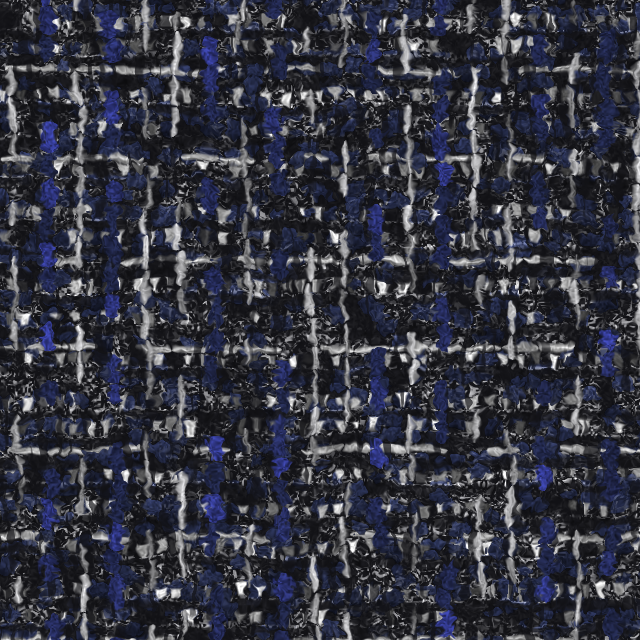
Give the GLSL for this texture, as a Shadertoy shader.

```glsl
// Boucle tweed: a dark ground with navy nubs and metallic glints, crossed by
// black wefts, rows of pale teeth, broken white yarns and blue warps.
// One unit is the spacing of warps; five warps and 5.76 units of weft repeat.

float hash(vec2 p) {
    vec3 q = fract(vec3(p.xyx) * 0.1031);
    q += dot(q, q.yzx + 33.33);
    return fract((q.x + q.y) * q.z);
}

float noise(vec2 p) {
    vec2 i = floor(p), f = fract(p);
    f = f * f * (3.0 - 2.0 * f);
    return mix(mix(hash(i), hash(i + vec2(1, 0)), f.x),
               mix(hash(i + vec2(0, 1)), hash(i + vec2(1, 1)), f.x), f.y);
}

float cover(float d) {
    float soft = max(0.05, 20.0 / iResolution.y);
    return smoothstep(soft, -soft, d);
}

// Visible float of a yarn: along runs from -0.5 to 0.5
float yarnFloat(float across, float along, float halfWidth) {
    float end = 4.0 * along * along;
    return abs(across) + 0.02 - halfWidth * sqrt(max(0.0, 1.0 - end * end));
}

// Fuzzy nubs scattered on a jittered grid: x = coverage, y = shade
vec2 nubs(vec2 p, float share) {
    vec2 cell = floor(p), result = vec2(0.0);
    for (int y = -1; y <= 1; y++)
    for (int x = -1; x <= 1; x++) {
        vec2 c = cell + vec2(x, y);
        vec2 d = p - c - 0.2 - 0.6 * vec2(hash(c), hash(c + 51.0));
        float radius = 0.3 + 0.2 * hash(c + 17.0);
        float dist = length(d * vec2(0.85, 1.1)) - radius + 0.35 * (noise(p * 5.0) - 0.5);
        float a = cover(dist) * step(hash(c + 83.0), share);
        result = mix(result, vec2(1.0, 0.65 + 0.5 * hash(c + 29.0) - 0.5 * d.y), a);
    }
    return result;
}

void mainImage(out vec4 fragColor, in vec2 fragCoord) {
    vec2 uv = fragCoord / iResolution.xy;
    vec2 p = vec2(uv.x, 1.0 - uv.y) * 19.44;
    p.x -= 0.38 + 0.011 * p.y;

    // Uneven tension and hairy edges
    p += 0.2 * (vec2(noise(p * 0.9), noise(p * 0.9 + 40.0)) - 0.5);
    p += 0.14 * (vec2(noise(p * 5.0 + 9.0), noise(p * 5.0 + 70.0)) - 0.5);
    float grain = noise(p * 17.0);
    float fuzz = noise(p * 8.0 + 31.0);
    vec3 navyYarn = vec3(0.13, 0.155, 0.265) * (0.55 + 0.6 * grain + 0.3 * fuzz);

    // Ground weave and navy nubs
    vec3 col = vec3(0.06, 0.06, 0.075) + 0.1 * grain * fuzz;
    vec2 nub = nubs(p * 1.6, 0.62);
    col = mix(col, navyYarn * nub.y, nub.x);

    // Metallic glints and curled filaments in loose patches
    float patches = smoothstep(0.2, 0.65, noise(p * vec2(1.9, 1.5) + 7.0));
    float speck = smoothstep(0.45, 0.9, noise(p * vec2(14.0, 17.0) + 90.0));
    float curl = smoothstep(0.12, 0.0, abs(noise(p * 6.0 + 15.0) - 0.5));
    float glint = patches * (0.5 * speck + 0.3 * curl * grain);
    col += (1.0 - 0.7 * nub.x) * glint;

    // Weft rows: offsets in the repeat and share of teeth in each
    float rowY[7] = float[7](0.0, 0.76, 1.77, 2.66, 2.99, 4.3, 5.06);
    float teeth[7] = float[7](0.0, 0.85, 0.42, 0.0, 0.7, 0.7, 0.55);
    for (int i = 0; i < 7; i++) {
        float y = p.y - 2.15 - rowY[i];
        float turn = round(y / 5.76);
        float dy = y - 5.76 * turn;
        float id = turn * 7.0 + float(i) + 40.0;

        // Black weft below the row
        float black = cover(abs(dy - 0.4) - 0.04 - 0.16 * noise(vec2(p.x * 1.3, id * 5.0)));
        col = mix(col, vec3(0.06, 0.06, 0.07) * (0.6 + fuzz + 0.6 * grain) + 0.15 * glint, 0.85 * black);

        if (teeth[i] > 0.0) {
            // Tapered pale teeth over a dotted metallic thread
            vec2 c = vec2(floor(p.x * 2.0), id);
            float f = fract(p.x * 2.0) - 0.5 + 0.3 * (hash(c + 3.0) - 0.5);
            float shape = max(abs(f) * 0.5 - 0.09 - 0.05 * hash(c + 37.0) + 0.25 * dy,
                              abs(dy + 0.1 * (hash(c + 7.0) - 0.5)) - 0.11 - 0.1 * hash(c + 11.0));
            float density = teeth[i] + 0.6 * (noise(vec2(p.x * 0.5, id * 3.0)) - 0.5);
            float tone = mix(0.25, 1.05, hash(c + 23.0));
            tone *= 0.6 + 0.3 * noise(vec2(p.x * 14.0, p.y * 4.0)) + 0.3 * grain;
            col = mix(col, vec3(tone), cover(shape) * step(hash(c), density));
            float dots = smoothstep(0.07, 0.0, abs(dy - 0.24)) * smoothstep(0.4, 0.7, grain);
            col += 0.4 * dots * density;
        } else {
            // Broken white yarn
            float run = p.x * 0.9 + hash(vec2(id, 2.0));
            float a = cover(yarnFloat(dy, fract(run) - 0.5, 0.125));
            a *= step(hash(vec2(floor(run), id)), 0.74);
            float tone = 0.35 + 0.45 * noise(vec2(p.x * 2.0, dy * 18.0 + id)) + 0.25 * grain;
            col = mix(col, vec3(tone) * (1.0 - 2.5 * abs(dy)), a);
        }
    }

    // Loose nubs lying over the wefts
    nub = nubs(p * 1.7 + 33.0, 0.2);
    col = mix(col, navyYarn * nub.y + 0.12 * glint, 0.92 * nub.x);

    // Warps in the order white, blue, white, blue, white
    float warp = round(p.x), dx = p.x - warp;
    float kind = mod(warp, 5.0);
    bool isBlue = kind == 1.0 || kind == 3.0;
    float s = p.y * (isBlue ? 1.15 : 1.05) + 9.0 * hash(vec2(warp, 5.0));
    s += 0.5 * noise(vec2(p.y * 0.8, warp * 7.0));
    vec2 link = vec2(warp + 20.0, floor(s));
    float pick = hash(link + 61.0);
    float side = dx + 0.14 * (hash(link + 9.0) - 0.5);
    float cut = yarnFloat(side, fract(s) - 0.5, isBlue ? 0.24 : 0.09 + 0.05 * pick);
    cut += (isBlue ? 0.28 : 0.08) * (fuzz - 0.5);
    float shown = cover(cut) * step(hash(link), isBlue ? 0.6 : 0.64);
    float strand = noise(vec2(dx * 18.0 + warp, p.y * 2.0));
    vec3 blue = mix(vec3(0.13, 0.155, 0.29), vec3(0.21, 0.24, 0.6), pick * pick);
    blue *= 0.45 + 0.7 * grain + 0.3 * fuzz;
    vec3 white = vec3(0.81, 0.81, 0.82) * (0.25 + 0.4 * strand + 0.45 * pick + 0.25 * grain);
    col = mix(col, isBlue ? blue : white * (1.0 - 2.0 * abs(side)), shown);

    // Fine black binding threads
    float binder = smoothstep(0.62, 0.8, noise(vec2(p.x * 7.0, p.y * 1.4 + 60.0)));
    col = mix(col, vec3(0.07, 0.07, 0.085), 0.7 * binder * (1.0 - 0.8 * shown));

    fragColor = vec4(clamp(col, 0.0, 1.0), 1.0);
}
```
